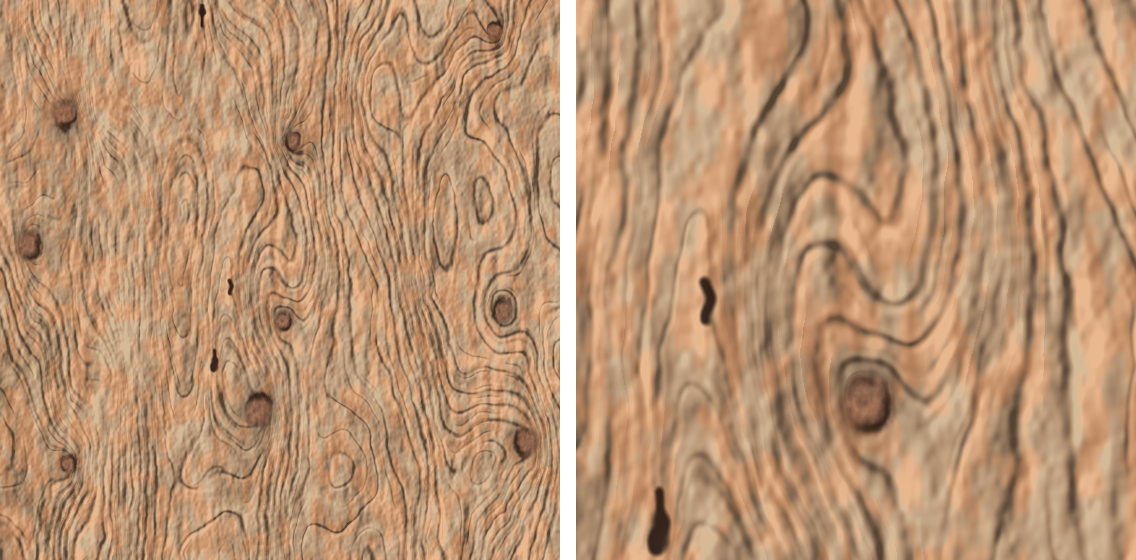
Left, the full canvas; right, a detail of the centre.
Give the GLSL for this texture, as a WebGL 2 fragment shader.

```glsl
#version 300 es
precision highp float;
// Weathered knotty board: grooves are contour lines of a vertically stretched
// noise field that bulges around scattered knots. Each groove has a dark core
// and a lit edge; wrinkles, fibres, knots and small black slits lie on top.

uniform vec2 u_resolution;
out vec4 outColor;

const float GRAIN_LINES = 31.0;    // grooves across the board before warping
const float GRAIN_WARP = 15.0;     // strength of arches and loops
const float GROOVE_WIDTH = 0.0030;
const float GROOVE_DEPTH = 0.72;
const float EDGE_LIGHT = 0.36;
const float WRINKLE_RELIEF = 0.62;
const float BASE_TONE = 0.67;
const int KNOT_COLUMNS = 3;
const int SLITS = 3;
const vec2 LIGHT_DIR = vec2(0.85, -0.53);

const vec3 WARM_DARK = vec3(0.58, 0.42, 0.30);
const vec3 WARM_MID = vec3(0.75, 0.54, 0.385);
const vec3 WARM_LIGHT = vec3(0.885, 0.69, 0.53);
const vec3 GREY_DARK = vec3(0.45, 0.36, 0.28);
const vec3 GREY_MID = vec3(0.68, 0.55, 0.43);
const vec3 GREY_LIGHT = vec3(0.81, 0.70, 0.57);
const vec3 KNOT_BROWN = vec3(0.50, 0.34, 0.26);
const vec3 PITCH = vec3(0.14, 0.09, 0.07);

float hash(vec2 cell) {
    uvec2 q = uvec2(ivec2(cell)) * uvec2(1597334673u, 3812015801u);
    uint n = (q.x ^ q.y) * 1597334673u;
    n = (n ^ (n >> 15)) * 2246822519u;
    return float((n ^ (n >> 13)) >> 8) / 16777216.0;
}

float noise(vec2 p) {
    vec2 i = floor(p), f = fract(p);
    f = f * f * (3.0 - 2.0 * f);
    return mix(mix(hash(i), hash(i + vec2(1, 0)), f.x),
               mix(hash(i + vec2(0, 1)), hash(i + vec2(1, 1)), f.x), f.y);
}

float fbm(vec2 p) {
    return 0.57 * noise(p) + 0.29 * noise(p * 2.03 + 17.0) + 0.14 * noise(p * 4.1 + 41.0);
}

// Centre in xy, radius in z.
vec3 knotAt(int i) {
    vec2 cell = vec2(i % KNOT_COLUMNS, i / KNOT_COLUMNS);
    vec2 jitter = vec2(hash(cell + 211.0), hash(cell + 347.0));
    float size = hash(cell + 503.0);
    return vec3((cell + 0.15 + 0.7 * jitter) / float(KNOT_COLUMNS), mix(0.014, 0.027, size));
}

// Scalar field whose integer contours are the grooves.
float grainField(vec2 p) {
    p += 0.011 * (vec2(fbm(p * vec2(42, 24)), noise(p * vec2(34, 30) + 71.0)) - 0.5);
    float f = GRAIN_LINES * p.x + GRAIN_WARP * fbm(p * vec2(4.2, 1.5) + 9.0);
    f += 2.4 * noise(p * vec2(15, 6) + 33.0);
    for (int i = 0; i < KNOT_COLUMNS * KNOT_COLUMNS; i++) {
        vec3 knot = knotAt(i);
        float d = length((p - knot.xy) * vec2(1.0, 0.6));
        float bulge = hash(vec2(i, 613)) < 0.5 ? -5.0 : 5.0;
        f += bulge * exp(-d / (2.2 * knot.z));
    }
    return f;
}

// Dark core in x, lit edge in y, for contours of f with the given slope.
vec2 groove(float f, vec2 slope, float width) {
    float steepness = max(length(slope), 12.0);
    float d = (f - round(f)) / steepness;
    float facing = dot(slope / steepness, LIGHT_DIR);
    float lip = d * sign(facing) / width - 1.9;
    float room = smoothstep(0.004, 0.013, 1.0 / steepness);
    return room * vec2(exp(-d * d / (width * width)), abs(facing) * exp(-lip * lip * 0.7));
}

// Noise lit from the side.
float relief(vec2 p, vec2 frequency, float reach) {
    vec2 e = reach * LIGHT_DIR;
    return noise((p - e) * frequency + 401.0) - noise((p + e) * frequency + 401.0);
}

vec3 ramp(vec3 dark, vec3 mid, vec3 light, float t) {
    return t < 0.5 ? mix(dark, mid, 2.0 * t) : mix(mid, light, 2.0 * t - 1.0);
}

void main() {
    float scale = min(u_resolution.x, u_resolution.y);
    vec2 p = gl_FragCoord.xy / scale;
    float pixel = 1.0 / scale;

    const float STEP = 0.0015;
    float f = grainField(p);
    vec2 slope = vec2(grainField(p + vec2(STEP, 0)), grainField(p + vec2(0, STEP))) - f;
    slope /= STEP;

    // Main grooves and finer ones between them, both worn away in places
    float wear = noise(p * vec2(36, 14) + 127.0);
    float width = max(GROOVE_WIDTH * mix(0.6, 1.4, noise(p * vec2(30, 15) + 5.0)), 0.7 * pixel);
    float presence = smoothstep(0.12, 0.5, fbm(p * vec2(5, 3) + 83.0) + 0.25 * (p.x - 0.4));
    vec2 cut = groove(f, slope, width) * presence * mix(0.3, 1.0, smoothstep(0.2, 0.5, wear));
    cut += 0.6 * groove(f * 1.7 + 0.4, slope * 1.7, 0.65 * width) * smoothstep(0.65, 0.3, wear);

    // Wrinkles, fibres, fine grain and broad mottling
    vec2 bent = p + 0.012 * vec2(fbm(p * vec2(18, 9) + 301.0), 0.0);
    float wrinkle = relief(bent, vec2(78, 26), 0.003);
    float crumple = relief(bent, vec2(115, 80), 0.0022);
    float grit = relief(p, vec2(215, 150), 0.0014);
    float fibre = noise(vec2(f * 4.3, p.y * 28.0)) - 0.5;
    float straight = noise(bent * vec2(150, 24) + 59.0) - 0.5;
    float mottle = fbm(p * vec2(13, 5) + 151.0) - 0.5;
    float streak = fbm(p * vec2(22, 1.3) + 191.0) - 0.5;
    float tone = BASE_TONE - GROOVE_DEPTH * cut.x + EDGE_LIGHT * cut.y;
    tone += WRINKLE_RELIEF * wrinkle + 0.50 * crumple + 0.42 * grit;
    tone += 0.42 * fibre + 0.50 * straight + 0.40 * mottle + 0.45 * streak;

    float tint = fbm(p * vec2(75, 34) + 231.0) + 0.3 * (fbm(p * 6.0 + 271.0) - 0.5);
    float grey = smoothstep(0.36, 0.62, tint + 0.2 * cut.x - 0.1 * cut.y - 0.15 * wrinkle);
    tone = clamp(tone, -0.25, 1.1);
    vec3 color = mix(ramp(WARM_DARK, WARM_MID, WARM_LIGHT, tone),
                     ramp(GREY_DARK, GREY_MID, GREY_LIGHT, tone), grey);

    // Knots: stained halo, red-brown heart, rim darkest on one side
    for (int i = 0; i < KNOT_COLUMNS * KNOT_COLUMNS; i++) {
        vec3 knot = knotAt(i);
        vec2 q = (p - knot.xy) / knot.z * vec2(1.0, 0.8);
        float r = length(q) + 0.5 * (fbm(q * 1.6 + float(i) * 13.0 + 50.0) - 0.5);
        float angle = 6.2832 * hash(vec2(i, 701));
        float side = dot(q / max(length(q), 0.01), vec2(cos(angle), sin(angle)));
        float rim = exp(-pow((r - 0.9) / 0.2, 2.0));
        color *= 1.0 - 0.25 * exp(-r * r * 0.4);
        vec3 heart = KNOT_BROWN * (0.7 + 0.7 * fbm(q * 3.0 + 90.0) + 0.3 * grit);
        color = mix(color, heart, 0.75 * (1.0 - smoothstep(0.65, 1.1, r)));
        color = mix(color, PITCH, rim * (0.2 + 0.6 * smoothstep(-0.1, 0.9, side)));
    }

    // Small black slits along the grain
    for (int i = 0; i < SLITS; i++) {
        vec2 q = p - vec2(hash(vec2(i, 809)), hash(vec2(i, 907)));
        q.x += 0.008 * (noise(p * 90.0) - 0.5);
        float reach = mix(0.004, 0.024, hash(vec2(i, 1009)));
        float slit = length(vec2(q.x, max(abs(q.y) - reach, 0.0))) - 0.0034;
        color = mix(color, PITCH, 0.9 * (1.0 - smoothstep(-0.002, 0.0015 + pixel, slit)));
    }
    outColor = vec4(color, 1.0);
}
```
